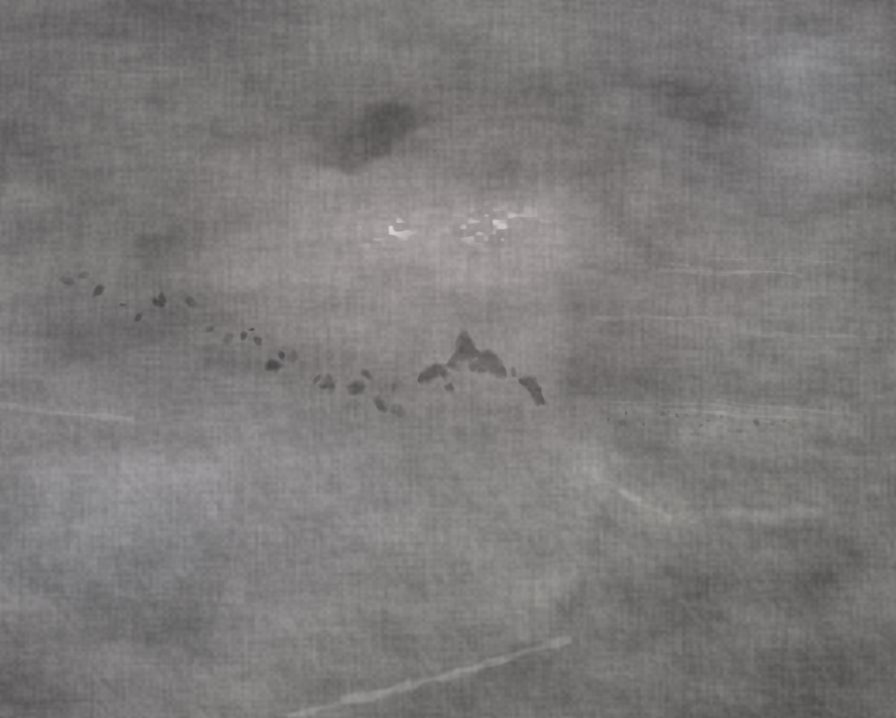
A Shadertoy shader for this texture:

```glsl
// Worn grey concrete wall: cloudy stains, a brushed cross-weave grain, a chipped
// arching crack with a row of pits, and pale trowel scratches. Tone is summed
// as one grey value from noise layers and distance masks, then tinted.

float hash(vec2 p) {
    vec3 q = fract(vec3(p.xyx) * 0.1031);
    q += dot(q, q.yzx + 33.33);
    return fract((q.x + q.y) * q.z);
}

float noise(vec2 p) {
    vec2 i = floor(p), f = fract(p);
    f = f * f * (3.0 - 2.0 * f);
    return mix(mix(hash(i), hash(i + vec2(1, 0)), f.x),
               mix(hash(i + vec2(0, 1)), hash(i + vec2(1, 1)), f.x), f.y);
}

// Layered noise, centred on zero
float clouds(vec2 p) {
    float sum = 0.0, amp = 0.5;
    for (int i = 0; i < 5; i++) {
        sum += amp * (noise(p) - 0.5);
        p = mat2(1.6, 1.2, -1.2, 1.6) * p + 17.3;
        amp *= 0.55;
    }
    return sum;
}

vec2 turn(vec2 p, float angle) {
    float c = cos(angle), s = sin(angle);
    return vec2(c * p.x + s * p.y, c * p.y - s * p.x);
}

// Soft elliptical spot
float glow(vec2 p, vec2 centre, vec2 size) {
    vec2 d = (p - centre) / size;
    return exp(-dot(d, d));
}

float segment(vec2 p, vec2 a, vec2 b) {
    vec2 d = b - a;
    return length(p - a - d * clamp(dot(p - a, d) / dot(d, d), 0.0, 1.0));
}

// Pale scratch with a ragged, broken edge
float scratch(vec2 p, vec2 a, vec2 b, float width) {
    float rough = noise(p * vec2(35.0, 60.0));
    float d = segment(p, a, b) - width * (rough - 0.4);
    return (1.0 - smoothstep(0.0, width, d)) * (0.55 + 0.45 * noise(p * 90.0));
}

// Row of irregular pits scattered about the line a-b
float pits(vec2 p, vec2 a, vec2 b, int count, float radius, float spread, float seed) {
    float mask = 0.0;
    vec2 warp = 0.5 * radius * vec2(noise(p * 140.0), noise(p * 140.0 + 50.0));
    for (int i = 0; i < count; i++) {
        float k = float(i) + seed;
        float t = (float(i) + hash(vec2(k, 1.0))) / float(count);
        vec2 centre = mix(a, b, t) + spread * vec2(0.0, hash(vec2(k, 2.0)) - 0.5);
        vec2 d = turn(p + warp - centre, 3.0 * hash(vec2(k, 3.0))) * vec2(1.0, 0.65);
        float size = radius * mix(0.35, 1.0, hash(vec2(k, 4.0)));
        float pit = 1.0 - smoothstep(size * 0.4, size * 1.3, length(d));
        mask = max(mask, pit * mix(0.5, 1.0, hash(vec2(k, 5.0))));
    }
    return mask;
}

// Arched crack, broken into chips of varying width
float crack(vec2 p) {
    float wobble = 0.05 * clouds(p * 22.0);
    float arch = 0.515 - 0.62 * abs(p.x - 0.65) + wobble;
    float width = 0.014 * smoothstep(0.42, 0.8, noise(vec2(p.x * 42.0, 7.0)));
    float d = abs(p.y - arch) / 1.18;
    float span = smoothstep(0.54, 0.56, p.x) * (1.0 - smoothstep(0.8, 0.85, p.x));
    return span * (1.0 - smoothstep(width * 0.3, width + 0.003, d)) * smoothstep(0.0, 0.006, width);
}

// Woven horizontal and vertical brushing plus slanted strokes
float grain(vec2 p) {
    float across = noise(p * vec2(28.0, 210.0)) - 0.5;
    float down = noise(p * vec2(210.0, 28.0) + 40.0) - 0.5;
    float slant = noise(turn(p, -0.9) * vec2(25.0, 130.0)) - 0.5;
    float speck = noise(p * 190.0 + 9.0) - 0.5;
    float low = 1.0 - smoothstep(0.3, 0.6, p.y);
    return 0.032 * across + 0.038 * down + 0.032 * slant * low + 0.045 * speck;
}

// Darker stains and the pale rounded slab under the crack
float stains(vec2 p) {
    vec2 w = p + 0.09 * vec2(clouds(p * 9.0), clouds(p * 9.0 + 31.0));
    vec2 e = turn(w - vec2(0.505, 0.805), 0.25) / vec2(0.09, 0.052);
    float patchMask = (1.0 - smoothstep(0.75, 1.1, length(e))) * smoothstep(-1.2, 0.5, e.x - e.y);
    float side = smoothstep(0.75, 0.81, w.x) * (1.0 - smoothstep(0.8, 1.15, w.x));
    side *= smoothstep(0.38, 0.46, w.y) * (1.0 - smoothstep(0.64, 0.76, w.y));
    float edge = length(w - vec2(0.52, 0.36)) - 0.32;
    float zone = smoothstep(0.45, 0.7, p.x) * (1.0 - smoothstep(0.34, 0.44, p.y));
    float slab = (1.0 - smoothstep(-0.012, 0.012, edge)) * exp(min(edge, 0.0) * 6.0);
    float shade = smoothstep(-0.01, 0.015, edge) * exp(-max(edge, 0.0) * 5.0);
    float spots = glow(w, vec2(1.01, 0.84), vec2(0.08, 0.1)) + 0.7 * glow(w, vec2(0.7, 0.75), vec2(0.03));
    spots += 0.9 * glow(turn(w - vec2(0.88, 0.69), -0.6), vec2(0.0), vec2(0.08, 0.025));
    return zone * (0.025 * slab - 0.04 * shade) - 0.085 * patchMask - 0.055 * side - 0.065 * spots;
}

void mainImage(out vec4 fragColor, in vec2 fragCoord) {
    vec2 p = fragCoord / iResolution.y;
    vec2 c = fragCoord / iResolution.xy - 0.5;

    // Broad light and clouding
    float shine = glow(p, vec2(0.62, 0.66), vec2(0.34, 0.2));
    float cool = glow(p, vec2(0.14, 0.25), vec2(0.32, 0.2)) + glow(p, vec2(1.12, 0.88), vec2(0.2, 0.15));
    float tone = 0.487 + 0.08 * shine + 0.045 * cool - 0.17 * dot(c, c);
    tone += 0.19 * clouds(p * vec2(4.5, 6.0)) + 0.11 * clouds(p * vec2(9.0, 26.0) + 8.0);
    tone += 0.07 * clouds(turn(p, -0.3) * vec2(7.0, 45.0)) * smoothstep(0.7, 0.9, p.x);
    tone += stains(p) + grain(p);

    // Scratches and glints
    vec2 q = p + 0.012 * clouds(p * 12.0);
    tone += 0.12 * scratch(q, vec2(0.4, 0.0), vec2(0.79, 0.107), 0.009);
    tone += 0.07 * scratch(q, vec2(-0.02, 0.437), vec2(0.18, 0.413), 0.006);
    tone += 0.07 * scratch(q, vec2(0.835, 0.34), vec2(0.93, 0.28), 0.009);
    tone += 0.055 * scratch(q, vec2(0.93, 0.28), vec2(1.14, 0.287), 0.012);
    for (int i = 0; i < 9; i++) {
        float k = float(i);
        vec2 a = vec2(0.82 + 0.3 * hash(vec2(k, 11.0)), 0.2 + 0.5 * hash(vec2(k, 12.0)));
        tone += 0.045 * scratch(q, a, a + vec2(0.18, -0.025 * hash(vec2(k, 13.0))), 0.0035);
    }
    float glints = glow(p, vec2(0.54, 0.68), vec2(0.035, 0.025)) + glow(p, vec2(0.69, 0.685), vec2(0.06, 0.025));
    tone += 0.2 * glints * smoothstep(0.62, 0.9, noise(p * vec2(90.0, 120.0)));

    // Crack and pits
    float holes = pits(p, vec2(0.08, 0.605), vec2(0.37, 0.53), 12, 0.0075, 0.05, 3.0);
    holes = max(holes, pits(p, vec2(0.36, 0.525), vec2(0.56, 0.45), 12, 0.0095, 0.05, 41.0));
    holes = max(holes, pits(p, vec2(0.6, 0.47), vec2(0.72, 0.48), 5, 0.009, 0.04, 67.0));
    holes = max(holes, 0.6 * pits(p, vec2(0.83, 0.425), vec2(1.1, 0.405), 14, 0.005, 0.02, 90.0));
    tone -= 0.15 * max(holes, crack(p));

    // Warm highlights, cool pale areas, faintly olive lower right
    vec3 tint = vec3(1.012, 0.992, 0.992) + shine * vec3(0.015, -0.008, -0.004);
    tint += cool * vec3(-0.012, 0.0, 0.014);
    tint += smoothstep(0.0, 0.5, c.x - c.y) * vec3(-0.008, 0.006, -0.016);
    fragColor = vec4(clamp(tone * tint, 0.0, 1.0), 1.0);
}
```
